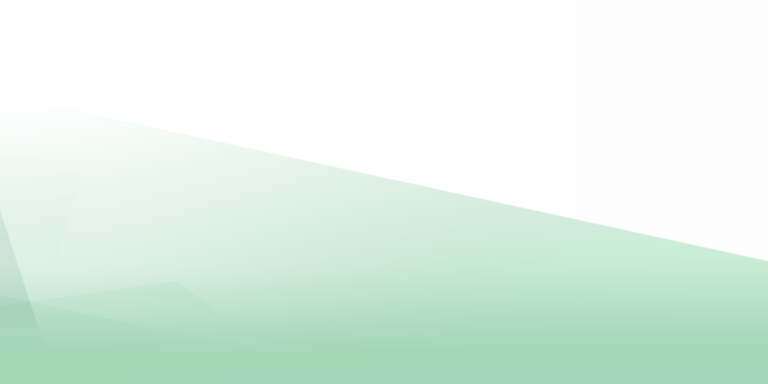
Reproduce this background procedurally as a Shadertoy shader.

```glsl
// Pale green slope under a white sky, with faint folded facets at the lower left.

#define SLOPE_START vec2(0.0, 0.755)
#define SLOPE_END vec2(2.0, 0.320)
#define DEEP_GREEN vec3(0.640, 0.840, 0.712)
#define FRESH_TINT vec3(-0.005, 0.020, 0.004)
#define FACET_SHADE vec3(0.075, 0.055, 0.062)
#define RIDGE_SHADE vec3(0.030, 0.014, 0.022)

// Smooth coverage of the area to the right of the line from a to b.
float rightOf(vec2 p, vec2 a, vec2 b) {
    vec2 along = normalize(b - a);
    float dist = dot(p - a, vec2(along.y, -along.x));
    float pixel = 1.0 / iResolution.y;
    return smoothstep(-pixel, pixel, dist);
}

// Falls smoothly from one at lo to zero at hi.
float fadeOut(float lo, float hi, float x) {
    return 1.0 - smoothstep(lo, hi, x);
}

// Strength of the green, paler towards the upper left.
float greenAmount(vec2 p) {
    float leftInk = 0.40 * clamp((0.75 - p.y) / 0.50, 0.0, 1.0)
                  + 0.60 * fadeOut(0.03, 0.32, p.y);
    float rightInk = 0.65 * clamp((0.95 - p.y) / 0.70, 0.0, 1.0)
                   + 0.35 * fadeOut(0.05, 0.33, p.y);
    return mix(leftInk, rightInk, smoothstep(0.0, 1.4, p.x));
}

// Darkening of the folded planes.
vec3 facetShade(vec2 p) {
    vec2 corner = vec2(0.078, 0.214);
    vec2 peak = vec2(0.456, 0.268);

    // Narrow plane on the left border
    float border = rightOf(p, vec2(0.0, 0.453), corner)
                 * smoothstep(0.08, 0.24, p.y);

    // Low ridge and the fold below it
    float ridge = rightOf(p, corner, peak)
                * rightOf(p, peak, vec2(0.534, 0.214))
                * smoothstep(0.12, 0.26, p.y);
    float fold = rightOf(p, corner, vec2(0.73, 0.075))
               * fadeOut(0.15, 0.73, p.x) * smoothstep(0.0, 0.20, p.y);

    // Faint upright plane
    float upright = rightOf(p, vec2(0.208, 0.530), vec2(0.156, 0.350))
                  * smoothstep(0.30, 0.40, p.y) * fadeOut(0.45, 0.64, p.y);

    return FACET_SHADE * border
         + RIDGE_SHADE * (ridge + fold + 0.45 * upright);
}

void mainImage(out vec4 fragColor, in vec2 fragCoord) {
    // Height runs from 0 to 1, width from 0 to 2
    vec2 p = fragCoord / iResolution.xy * vec2(2.0, 1.0);

    // Sky, barely dimmed at the right
    vec3 sky = vec3(1.0 - 0.006 * smoothstep(0.4, 1.6, p.x));

    // Slope with a fresher green band at the right
    vec3 slope = mix(vec3(1.0), DEEP_GREEN, greenAmount(p));
    float freshBand = smoothstep(0.8, 1.8, p.x)
                    * smoothstep(0.10, 0.28, p.y) * fadeOut(0.32, 0.46, p.y);
    slope += FRESH_TINT * freshBand - facetShade(p);

    vec3 color = mix(sky, slope, rightOf(p, SLOPE_START, SLOPE_END));
    fragColor = vec4(clamp(color, 0.0, 1.0), 1.0);
}
```
